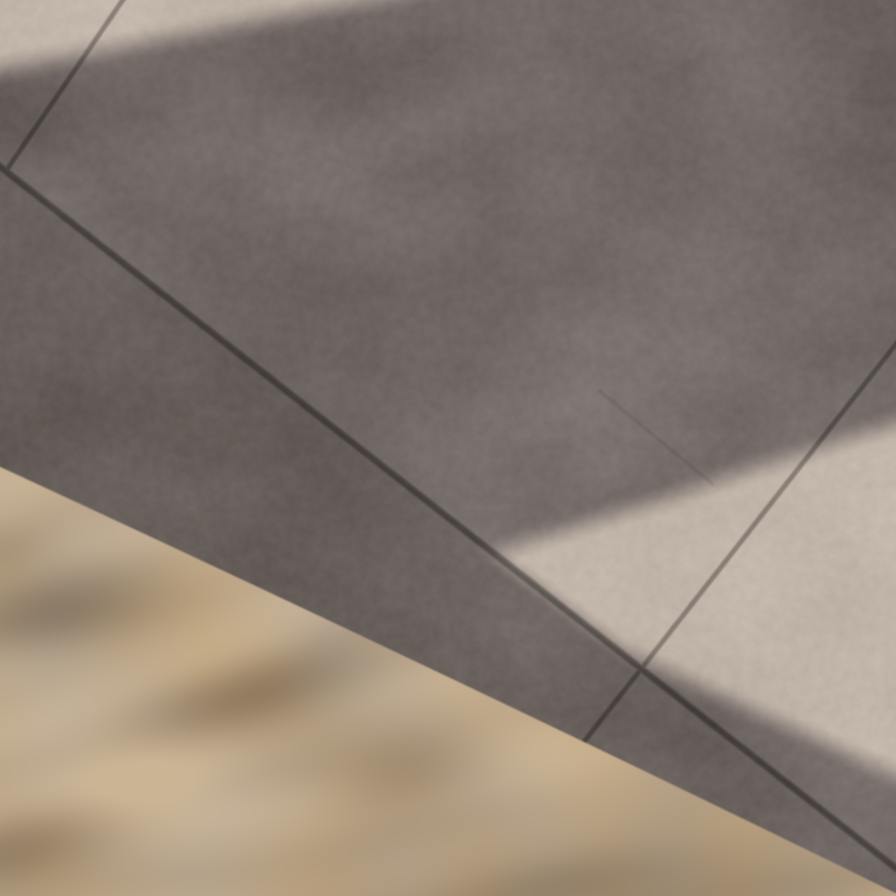
A WebGL 2 fragment shader for this texture:

```glsl
#version 300 es
precision highp float;
// Corner of a stone-tiled table in soft shade, with two patches of sunlight,
// above an out-of-focus sandy ground. Lines and half-planes give the layout;
// gradient noise gives the mottled stone and the blurred streaks.

#define STONE vec3(0.445, 0.412, 0.397)
#define STONE_EDGE vec3(0.405, 0.372, 0.355)
#define SUNLIT vec3(0.755, 0.705, 0.660)
#define SAND_LIGHT vec3(0.790, 0.705, 0.585)
#define SAND_DARK vec3(0.530, 0.455, 0.365)
#define GROUT_WIDTH 0.0042
#define GROUT_DEPTH 0.36
#define PENUMBRA 0.021
#define MOTTLE 0.085
#define GRAIN 0.035

uniform vec2 u_resolution;
out vec4 fragColor;

vec2 hashGradient(vec2 cell) {
    uvec2 q = uvec2(ivec2(cell)) * uvec2(1597334673u, 3812015801u);
    uint h = (q.x ^ q.y) * 1597334673u;
    h = (h ^ (h >> 15)) * 2246822519u;
    h ^= h >> 13;
    float angle = float(h & 65535u) * 6.2832 / 65536.0;
    return vec2(cos(angle), sin(angle));
}

float gradientNoise(vec2 p) {
    vec2 i = floor(p), f = p - i;
    vec2 w = f * f * f * (f * (f * 6.0 - 15.0) + 10.0);
    vec2 e = vec2(1.0, 0.0);
    float a = dot(hashGradient(i), f);
    float b = dot(hashGradient(i + e.xy), f - e.xy);
    float c = dot(hashGradient(i + e.yx), f - e.yx);
    float d = dot(hashGradient(i + e.xx), f - e.xx);
    return mix(mix(a, b, w.x), mix(c, d, w.x), w.y);
}

float fbm(vec2 p) {
    float sum = 0.0, amp = 0.6;
    for (int k = 0; k < 5; k++) {
        sum += amp * gradientNoise(p);
        p = mat2(1.6, 1.2, -1.2, 1.6) * p + 7.3;
        amp *= 0.55;
    }
    return sum;
}

// Signed distance to a line through a and b, positive on its left
float lineSide(vec2 p, vec2 a, vec2 b) {
    vec2 d = normalize(b - a);
    return d.x * (p.y - a.y) - d.y * (p.x - a.x);
}

float segmentDistance(vec2 p, vec2 a, vec2 b) {
    vec2 d = b - a;
    return length(p - a - d * clamp(dot(p - a, d) / dot(d, d), 0.0, 1.0));
}

// Elongated soft spot, tilted along the blur direction
float softSpot(vec2 p, vec2 center, vec2 radius) {
    vec2 q = mat2(0.97, -0.24, 0.24, 0.97) * (p - center) / radius;
    return exp(-dot(q, q));
}

float groutLine(float dist, float width) {
    return 1.0 - smoothstep(width * 0.25, width * 1.5, abs(dist));
}

vec3 sandyGround(vec2 p) {
    vec2 along = mat2(0.97, -0.24, 0.24, 0.97) * p;
    float streaks = gradientNoise(along * vec2(4.0, 13.0) + 3.0);
    float dark = 0.17 + 0.32 * streaks;
    dark += 0.60 * softSpot(p, vec2(0.06, 0.315), vec2(0.14, 0.042));
    dark += 0.40 * softSpot(p, vec2(0.00, 0.385), vec2(0.07, 0.030));
    dark += 0.62 * softSpot(p, vec2(0.28, 0.225), vec2(0.14, 0.040));
    dark += 0.45 * softSpot(p, vec2(0.46, 0.145), vec2(0.09, 0.045));
    dark += 0.62 * softSpot(p, vec2(0.02, 0.045), vec2(0.13, 0.045));
    dark += 0.50 * softSpot(p, vec2(0.62, 0.015), vec2(0.26, 0.065));
    dark += 0.30 * softSpot(p, vec2(0.88, 0.010), vec2(0.18, 0.060));
    dark -= 0.25 * softSpot(p, vec2(0.17, 0.115), vec2(0.10, 0.060));
    vec3 color = mix(SAND_LIGHT, SAND_DARK, clamp(dark, 0.0, 1.0));
    float hue = gradientNoise(p * vec2(7.0, 6.0) + 11.0);
    return color + hue * vec3(0.03, 0.0, -0.05);
}

void main() {
    vec2 p = gl_FragCoord.xy / u_resolution;
    float pixel = 1.0 / min(u_resolution.x, u_resolution.y);
    vec2 corner = vec2(0.0065, 0.809), crossing = vec2(0.716, 0.254);
    float longJoint = lineSide(p, corner, vec2(1.0, 0.031));
    float aboveJoint = smoothstep(-0.004, 0.004, longJoint);

    // Shaded stone with broad tonal drifts
    vec3 stone = mix(STONE_EDGE, STONE, max(aboveJoint, 0.6 * smoothstep(0.35, 0.8, p.x)));
    float tone = MOTTLE * fbm(p * vec2(4.5, 6.0) + 2.0);
    tone += 0.022 * softSpot(p, vec2(0.45, 0.87), vec2(0.36, 0.045));
    tone += 0.025 * softSpot(p, vec2(0.72, 0.52), vec2(0.25, 0.13));
    tone -= 0.035 * softSpot(p, vec2(0.36, 0.89), vec2(0.10, 0.06));
    tone -= 0.030 * softSpot(p, vec2(0.36, 0.67), vec2(0.12, 0.06));
    tone -= 0.055 * softSpot(p, vec2(1.0, 0.88), vec2(0.07, 0.12));
    tone -= 0.045 * softSpot(p, vec2(0.0, 0.86), vec2(0.14, 0.06));
    tone -= 0.030 * softSpot(p, vec2(0.09, 0.54), vec2(0.13, 0.07));

    // Sun patches: upper-left strip and the wedge on the right
    float upperSun = smoothstep(-PENUMBRA, PENUMBRA, p.y - 0.922 - 0.19 * p.x);
    float wedgeTop = 0.385 + 0.325 * (p.x - 0.56);
    float wedgeBase = max(0.375 - 0.74 * (p.x - 0.56), 0.264 - 0.455 * (p.x - 0.716));
    float wedge = smoothstep(-PENUMBRA, PENUMBRA, wedgeTop - p.y)
                * smoothstep(-PENUMBRA, PENUMBRA, p.y - wedgeBase);
    float sun = max(upperSun, wedge);
    vec3 color = mix(stone + tone, SUNLIT + 0.7 * tone, sun);
    color += GRAIN * fbm(p * 75.0);

    // Joints between tiles, and one faint scratch
    float crossJoint = lineSide(p, crossing, vec2(1.0, 0.616));
    float leftJoint = lineSide(p, corner, vec2(0.137, 1.0));
    float joint = groutLine(longJoint, GROUT_WIDTH);
    joint = max(joint, 0.85 * groutLine(crossJoint, GROUT_WIDTH * 0.75));
    joint = max(joint, 0.85 * groutLine(leftJoint, GROUT_WIDTH * 0.75) * aboveJoint);
    float scratch = segmentDistance(p, vec2(0.67, 0.563), vec2(0.795, 0.46));
    joint = max(joint, 0.2 * groutLine(scratch, GROUT_WIDTH * 0.6));
    color *= 1.0 - GROUT_DEPTH * joint;

    // Slightly bowed table edge over the ground
    float edge = p.y - (0.479 - 0.462 * p.x - 0.014 * p.x * p.x);
    float table = smoothstep(-1.0, 1.0, edge / max(0.0022, pixel));
    fragColor = vec4(mix(sandyGround(p), color, table), 1.0);
}
```
